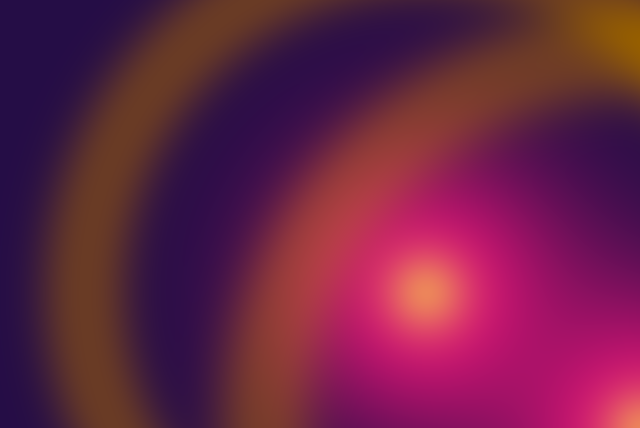
This background is drawn by a WebGL 1 fragment shader. Its source:

```glsl
precision highp float;

uniform vec2 u_resolution;

// Lengths are in canvas heights
#define UPPER_CENTER vec2(0.996, 0.316)
#define LOWER_CENTER vec2(1.505, -0.008)
#define UPPER_RADIUS 0.797
#define LOWER_RADIUS 0.885
#define UPPER_WIDTH 0.113
#define LOWER_WIDTH 0.124
#define GLOW_SIZE 0.33
#define CORE_SIZE 0.10

const vec3 NIGHT = vec3(0.145, 0.050, 0.275);
const vec3 MAGENTA_LIGHT = vec3(0.78, 0.03, 0.20);
const vec3 CORE_LIGHT = vec3(0.0, 0.44, -0.12);
const vec3 AMBER_TINT = vec3(0.31, 0.19, -0.18);

float glow(float dist, float size) {
  float t = dist / size;
  return exp(-t * t);
}

// Soft band with a slightly flat crest
float ring(float dist, float radius, float width) {
  return exp(-pow(abs(dist - radius) / width, 2.4));
}

// Overlap two lights without exceeding full strength
float screenBlend(float a, float b) {
  return a + b - a * b;
}

void main() {
  vec2 p = gl_FragCoord.xy / u_resolution.y;
  float upper = distance(p, UPPER_CENTER);
  float lower = distance(p, LOWER_CENTER);

  // Broad magenta halos with warm cores
  float halo = screenBlend(glow(upper, GLOW_SIZE), glow(lower, GLOW_SIZE));
  float core = screenBlend(glow(upper, CORE_SIZE), glow(lower, CORE_SIZE));
  vec3 color = NIGHT + MAGENTA_LIGHT * halo + CORE_LIGHT * core;

  // Amber rings, turning gold where they cross
  color += AMBER_TINT * ring(upper, UPPER_RADIUS, UPPER_WIDTH) * (1.0 - color);
  color += AMBER_TINT * ring(lower, LOWER_RADIUS, LOWER_WIDTH) * (1.0 - color);

  gl_FragColor = vec4(clamp(color, 0.0, 1.0), 1.0);
}
```
